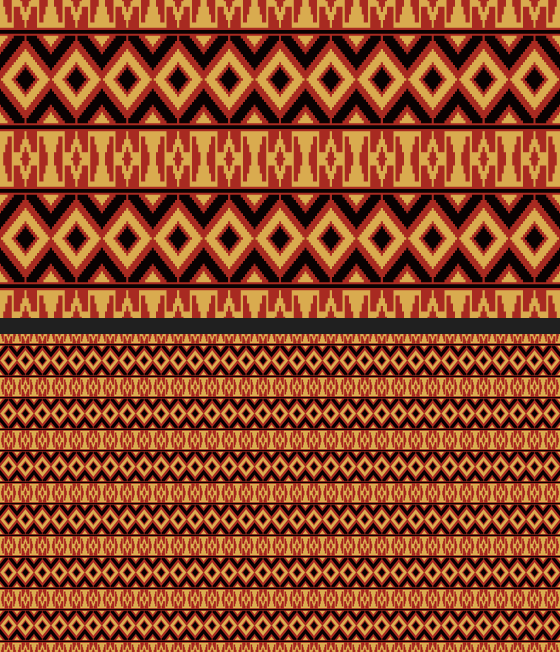
Top, the tile; bottom, the same tile 3 across and 3 down.
Reproduce this pattern procedurally as a Shadertoy shader.

```glsl
// Woven folk textile: stepped diamonds between black zigzags, alternating with
// bands of hourglass blocks and slim lozenges. Each tile is folded into one
// quadrant of whole stitches, and stepped distances choose the thread colour.

#define REPEATS vec2(11.0, 2.0)    // tiles across and down
#define STITCHES vec2(24.0, 60.0)  // stitches in one tile
#define RED vec3(0.66, 0.165, 0.13)
#define GOLD vec3(0.85, 0.67, 0.31)
#define BLACK vec3(0.035, 0.008, 0.008)
#define BAND_ROWS 10.0             // half height of the hourglass band
#define LINE_ROW 12.0              // centre of the dividing line
#define LINE_HALF 0.7              // half width of the dividing line
#define SAMPLES 4                  // antialiasing samples per axis

bool between(float x, float low, float high) {
    return x >= low && x <= high;
}

// Concentric stepped diamonds; p counts stitches from the diamond centre.
vec3 diamondBand(vec2 p) {
    float ring = p.x + p.y;
    if (ring <= 4.0) return BLACK;
    if (between(ring, 7.0, 11.0)) return GOLD;
    if (between(ring, 16.0, 21.0) && p.x > 0.0) return BLACK;
    return ring >= 25.0 ? GOLD : RED;
}

// Framed hourglass beside a hollow lozenge; p counts from the lozenge centre.
vec3 hourglassBand(vec2 p) {
    float fromBlock = 0.5 * STITCHES.x - p.x;
    if (fromBlock <= 6.0) {
        float waist = 1.0 + floor(p.y / 3.0);
        bool cutout = fromBlock > waist && fromBlock <= 5.0 && p.y <= 8.0;
        return cutout ? RED : GOLD;
    }
    bool hollow = 2.0 * p.x + p.y <= 4.0;
    bool lozenge = 2.5 * p.x + p.y <= 10.0;
    bool bridge = p.x >= 3.0 && p.y <= 2.0;
    return (lozenge || bridge) && !hollow ? GOLD : RED;
}

vec3 textile(vec2 uv) {
    // Columns fold about the tile middle, rows about the hourglass band.
    vec2 tile = fract(uv * REPEATS + vec2(0.0, 0.5)) - 0.5;
    vec2 thread = tile * STITCHES;
    vec2 stitch = abs(floor(thread + 0.5));

    if (abs(abs(thread.y) - LINE_ROW) < LINE_HALF) return BLACK;
    if (stitch.y <= BAND_ROWS) return hourglassBand(stitch);
    if (stitch.y <= LINE_ROW + 1.0) return RED;
    return diamondBand(vec2(stitch.x, 0.5 * STITCHES.y - stitch.y));
}

void mainImage(out vec4 fragColor, in vec2 fragCoord) {
    // Average a regular grid of samples over the pixel.
    vec3 sum = vec3(0.0);
    for (int j = 0; j < SAMPLES; j++) {
        for (int i = 0; i < SAMPLES; i++) {
            vec2 offset = (vec2(i, j) + 0.5) / float(SAMPLES) - 0.5;
            sum += textile((fragCoord + offset) / iResolution.xy);
        }
    }
    fragColor = vec4(sum / float(SAMPLES * SAMPLES), 1.0);
}
```
